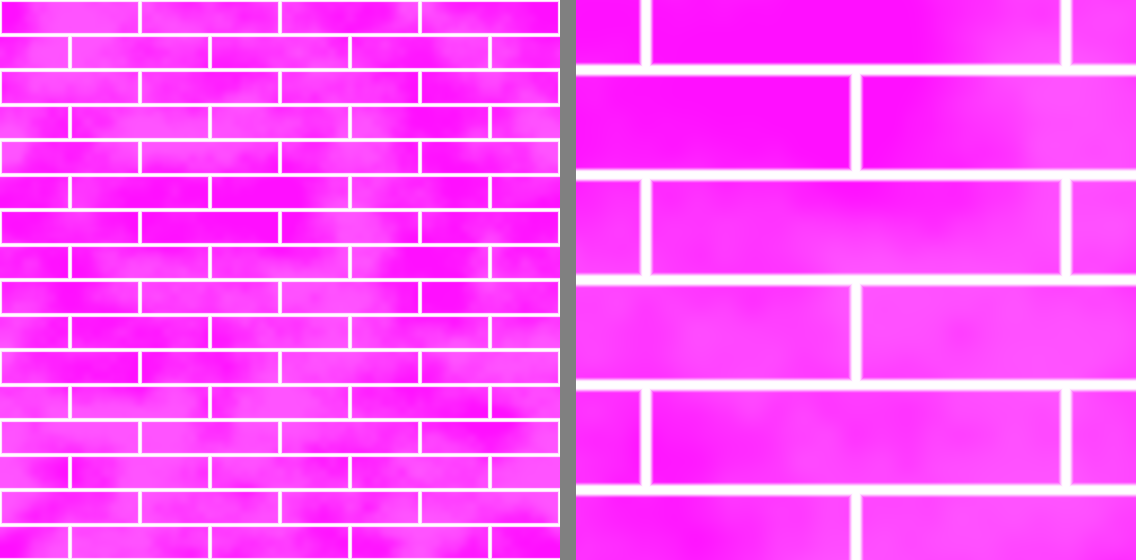
Left: the whole. Right: its middle third, enlarged.
Write a three.js fragment shader that draws this pattern.

```glsl
// Magenta running-bond brick wall with soft white joints and cloudy tinting.
varying vec2 vUv;

const vec2 BRICKS = vec2(4.0, 16.0);      // bricks across, courses up
const float JOINT_CORE = 0.00176;         // half width of the solid joint
const float JOINT_EDGE = 0.0051;          // half width where the joint fades out
const vec3 JOINT_COLOR = vec3(1.0, 0.995, 1.0);
const vec3 BRICK_DEEP = vec3(1.0, 0.06, 1.0);
const vec3 BRICK_PALE = vec3(1.0, 0.325, 1.0);

float hash(vec2 p) {
  vec3 q = fract(vec3(p.xyx) * 0.1031);
  q += dot(q, q.yzx + 33.33);
  return fract((q.x + q.y) * q.z);
}

// Value noise that wraps after a whole number of cells
float wrappedNoise(vec2 p, float period) {
  vec2 cell = floor(p);
  vec2 f = fract(p);
  f = f * f * (3.0 - 2.0 * f);
  vec2 a = mod(cell, period);
  vec2 b = mod(cell + 1.0, period);
  return mix(mix(hash(a), hash(vec2(b.x, a.y)), f.x),
             mix(hash(vec2(a.x, b.y)), hash(b), f.x), f.y);
}

// Layered noise, normalised to 0..1
float clouds(vec2 uv, float period) {
  float sum = 0.0;
  float total = 0.0;
  float weight = 0.5;
  for (int i = 0; i < 4; i++) {
    sum += weight * wrappedNoise(uv * period, period);
    total += weight;
    weight *= 0.5;
    period *= 2.0;
  }
  return sum / total;
}

// Distance from the nearest joint centre line, in canvas units
float jointDistance(vec2 uv, vec2 count) {
  vec2 grid = uv * count;
  float evenCourse = 1.0 - mod(floor(grid.y), 2.0);
  grid.x += 0.5 * evenCourse;
  vec2 local = fract(grid);
  vec2 edge = min(local, 1.0 - local) / count;
  return min(edge.x, edge.y);
}

void main() {
  // Cloudy brick face
  float tint = smoothstep(0.27, 0.8, clouds(vUv, 8.0));
  vec3 brick = mix(BRICK_DEEP, BRICK_PALE, tint);

  // Soft-edged joints
  float joint = 1.0 - smoothstep(JOINT_CORE, JOINT_EDGE, jointDistance(vUv, BRICKS));
  gl_FragColor = vec4(mix(brick, JOINT_COLOR, joint), 1.0);
}
```
